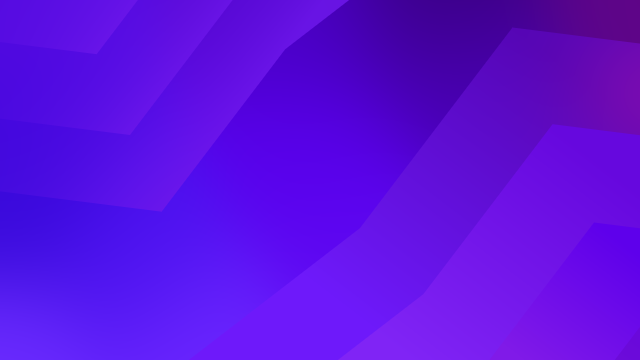
Give the GLSL for this background, as a WebGL 2 fragment shader.

```glsl
#version 300 es
precision highp float;
// Violet backdrop with two facing sets of nested, bent chevrons.
// A soft mesh of colour stops forms the ground; each chevron is a signed
// distance built from three lines and filled with its own gradient.

uniform vec2 u_resolution;
out vec4 fragColor;

// Lengths are in canvas heights, origin at the lower left.
const float FLAT_SLOPE = 0.126;
const float STEEP_SLOPE = 1.315;
const float SHALLOW_SLOPE = 0.77;
const float STOP_FALLOFF = 16.0;

// Ground colour stops
const int STOPS = 12;
const vec2 STOP_POS[STOPS] = vec2[](
    vec2(0.00, 1.00), vec2(0.10, 0.66), vec2(0.00, 0.42), vec2(0.38, 0.30),
    vec2(0.00, 0.00), vec2(0.58, 0.03), vec2(0.88, 0.56), vec2(1.00, 0.28),
    vec2(0.86, 0.92), vec2(1.22, 1.02), vec2(1.28, 0.76), vec2(1.78, 1.00));
const vec3 STOP_COLOR[STOPS] = vec3[](
    vec3(0.31, 0.03, 0.87), vec3(0.25, 0.01, 0.87), vec3(0.21, 0.04, 0.85),
    vec3(0.30, 0.07, 0.94), vec3(0.42, 0.17, 1.00), vec3(0.42, 0.15, 1.00),
    vec3(0.35, 0.00, 0.93), vec3(0.37, 0.03, 0.95), vec3(0.29, 0.00, 0.78),
    vec3(0.22, 0.00, 0.48), vec3(0.29, 0.00, 0.72), vec3(0.37, 0.02, 0.53));

// Left chevrons, outermost first
const int LEFT_COUNT = 3;
const vec2 LEFT_CORNER[LEFT_COUNT] = vec2[](
    vec2(0.449, 0.412), vec2(0.361, 0.625), vec2(0.2685, 0.8495));
const float LEFT_BEND = 0.343;
const vec3 LEFT_GLOW = vec3(0.43, 0.09, 0.92);
const float LEFT_STRENGTH = 0.85;
const float LEFT_FADE = 3.8;

// Right chevrons, outermost first
const int RIGHT_COUNT = 4;
const vec2 RIGHT_CORNER[RIGHT_COUNT] = vec2[](
    vec2(1.4236, 0.9236), vec2(1.535, 0.655),
    vec2(1.650, 0.382), vec2(1.792, 0.111));
const vec3 RIGHT_TOP[RIGHT_COUNT] = vec3[](
    vec3(0.33, 0.02, 0.71), vec3(0.40, 0.03, 0.87),
    vec3(0.37, 0.00, 0.92), vec3(0.41, 0.03, 0.86));
const vec3 RIGHT_BOTTOM[RIGHT_COUNT] = vec3[](
    vec3(0.43, 0.10, 0.98), vec3(0.50, 0.14, 0.96),
    vec3(0.50, 0.10, 0.91), vec3(0.43, 0.05, 0.85));
const float RIGHT_LENGTH[RIGHT_COUNT] = float[](0.90, 0.75, 0.42, 0.20);
const float RIGHT_BEND = 0.424;
const float RIGHT_BEND_STEP = 0.065;

// Magenta light on the upper right edge
const vec2 BLUSH_POS = vec2(1.82, 0.74);
const vec3 BLUSH_COLOR = vec3(0.50, 0.05, 0.69);

// Signed distance above a line of the given slope through the origin
float aboveLine(vec2 q, float slope) {
    return (q.y - slope * q.x) / sqrt(1.0 + slope * slope);
}

// Positive inside a chevron whose corner is at the origin
float chevron(vec2 q, float bend) {
    float base = aboveLine(q, -FLAT_SLOPE);
    float steep = aboveLine(q, STEEP_SLOPE);
    float shallow = aboveLine(q - bend * vec2(1.0, STEEP_SLOPE), SHALLOW_SLOPE);
    return min(base, max(steep, shallow));
}

// Normalised Gaussian blend of the scattered stops
vec3 ground(vec2 p) {
    vec3 sum = vec3(0.0);
    float total = 0.0;
    for (int i = 0; i < STOPS; i++) {
        vec2 d = p - STOP_POS[i];
        float weight = exp(-STOP_FALLOFF * dot(d, d));
        sum += weight * STOP_COLOR[i];
        total += weight;
    }
    return sum / total;
}

float coverage(float dist) {
    return clamp(dist * u_resolution.y + 0.5, 0.0, 1.0);
}

void main() {
    vec2 p = gl_FragCoord.xy / u_resolution.y;
    vec3 base = ground(p);
    vec3 color = base;

    // Left set: light fades inward from each steep edge
    for (int i = 0; i < LEFT_COUNT; i++) {
        vec2 q = p - LEFT_CORNER[i];
        float depth = max(aboveLine(q, STEEP_SLOPE), 0.0);
        vec3 fill = mix(base, LEFT_GLOW, LEFT_STRENGTH * exp(-LEFT_FADE * depth));
        color = mix(color, fill, coverage(chevron(q, LEFT_BEND)));
    }

    // Right set: gradients run down along the steep edges
    vec2 steepDir = normalize(vec2(1.0, STEEP_SLOPE));
    vec2 toBlush = p - BLUSH_POS;
    float blush = 0.8 * exp(-18.0 * dot(toBlush, toBlush));
    for (int i = 0; i < RIGHT_COUNT; i++) {
        vec2 q = RIGHT_CORNER[i] - p;
        float t = clamp(dot(q, steepDir) / RIGHT_LENGTH[i], 0.0, 1.0);
        vec3 fill = mix(RIGHT_TOP[i], RIGHT_BOTTOM[i], t);
        if (i == 0) fill = mix(fill, BLUSH_COLOR, blush);
        float bend = RIGHT_BEND - RIGHT_BEND_STEP * float(i);
        color = mix(color, fill, coverage(chevron(q, bend)));
    }

    fragColor = vec4(color, 1.0);
}
```
